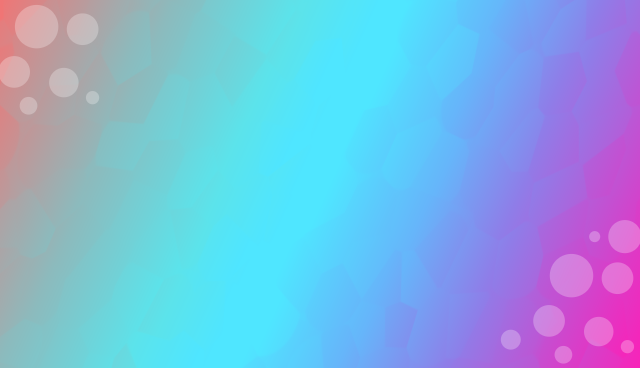
A WebGL 1 fragment shader for this background:

```glsl
precision highp float;
// Diagonal coral-cyan-magenta gradient with faint facets and pale bubbles in two corners.
uniform vec2 u_resolution;

// Gradient colours, from the upper left to the lower right
const vec3 CORAL   = vec3(0.94, 0.46, 0.46);
const vec3 SAGE    = vec3(0.55, 0.73, 0.74);
const vec3 AQUA    = vec3(0.36, 0.89, 0.92);
const vec3 CYAN    = vec3(0.31, 0.90, 1.00);
const vec3 BLUE    = vec3(0.40, 0.71, 0.98);
const vec3 VIOLET  = vec3(0.56, 0.49, 0.91);
const vec3 MAGENTA = vec3(0.84, 0.25, 0.79);
const vec3 PINK    = vec3(0.98, 0.13, 0.72);

const float SLANT = 0.45;             // sideways drift of the bands per unit of height
const vec2  FACET_DENSITY = vec2(9.0, 6.0);
const float FACET_SHIFT = 0.075;      // how far a facet displaces the gradient
const float FACET_SHARPNESS = 90.0;

const float BUBBLE_ALPHA = 0.27;
const vec2  LEFT_CLUSTER  = vec2(0.0995, 0.0724);
const vec2  RIGHT_CLUSTER = vec2(1.5530, 0.7490);
const int   SHARED_BUBBLES = 6;       // bubbles that appear in both corners
const int   BUBBLE_COUNT = 9;

float hash(vec2 p) {
  return fract(sin(dot(p, vec2(127.1, 311.7))) * 43758.5453);
}

// Linear progress of t from a to b
float span(float a, float b, float t) {
  return clamp((t - a) / (b - a), 0.0, 1.0);
}

vec3 ramp(float t) {
  vec3 c = mix(CORAL, SAGE, span(0.0, 0.45, t));
  c = mix(c, AQUA,    span(0.45, 0.82, t));
  c = mix(c, CYAN,    span(0.82, 1.00, t));
  c = mix(c, BLUE,    span(1.10, 1.40, t));
  c = mix(c, VIOLET,  span(1.40, 1.65, t));
  c = mix(c, MAGENTA, span(1.65, 2.00, t));
  return mix(c, PINK, span(2.00, 2.19, t));
}

// Random value per Voronoi cell, blended narrowly across the cell borders
float facets(vec2 p) {
  vec2 cell = floor(p);
  float total = 0.0;
  float weight = 0.0;
  for (int j = -1; j <= 1; j++) {
    for (int i = -1; i <= 1; i++) {
      vec2 id = cell + vec2(float(i), float(j));
      vec2 site = id + 0.1 + 0.8 * vec2(hash(id), hash(id + 37.0));
      float w = exp(-FACET_SHARPNESS * distance(p, site)) + 1e-30;
      total += w * hash(id + 71.0);
      weight += w;
    }
  }
  return total / weight - 0.5;
}

// Coverage of a disc given as centre and radius
float disc(vec2 p, vec3 b, float pixel) {
  return clamp(0.5 + (b.z - distance(p, b.xy)) / pixel, 0.0, 1.0);
}

// Bubbles as offset and radius; the last three belong to the right corner only
float bubbles(vec2 p, float pixel) {
  vec3 b[BUBBLE_COUNT];
  b[0] = vec3(0.0, 0.0, 0.059);
  b[1] = vec3(0.125, 0.007, 0.043);
  b[2] = vec3(-0.061, 0.123, 0.043);
  b[3] = vec3(0.074, 0.152, 0.040);
  b[4] = vec3(-0.022, 0.215, 0.024);
  b[5] = vec3(0.152, 0.193, 0.018);
  b[6] = vec3(0.145, -0.106, 0.045);
  b[7] = vec3(0.063, -0.106, 0.015);
  b[8] = vec3(-0.165, 0.174, 0.027);
  float cover = 0.0;
  for (int i = 0; i < BUBBLE_COUNT; i++) {
    cover = max(cover, disc(p - RIGHT_CLUSTER, b[i], pixel));
    if (i < SHARED_BUBBLES) cover = max(cover, disc(p - LEFT_CLUSTER, b[i], pixel));
  }
  return cover;
}

void main() {
  // Units of canvas height, with y running down from the top
  float pixel = 1.0 / u_resolution.y;
  vec2 p = gl_FragCoord.xy * pixel;
  p.y = 1.0 - p.y;

  // Faceted gradient, with cells stretched along the bands
  float t = p.x + SLANT * p.y;
  vec2 along = vec2(t, p.y - SLANT * p.x);
  t += FACET_SHIFT * facets(along * FACET_DENSITY);
  vec3 color = ramp(t);

  color = mix(color, vec3(1.0), BUBBLE_ALPHA * bubbles(p, pixel));
  gl_FragColor = vec4(color, 1.0);
}
```
